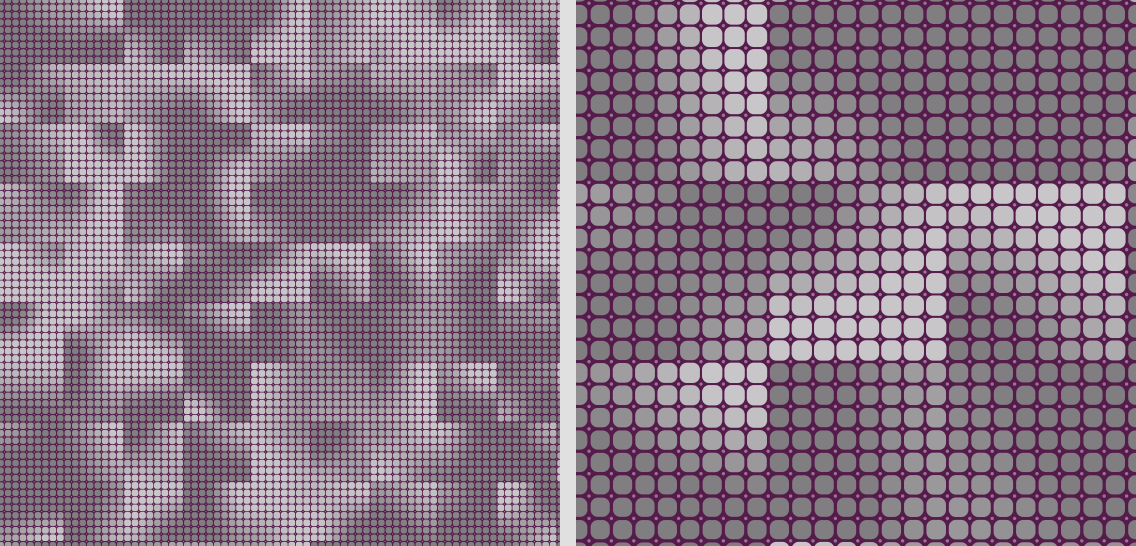
Left: the whole. Right: its middle third, enlarged.
Write a WebGL 2 fragment shader that draws this pattern.

```glsl
#version 300 es
precision highp float;
// A fine mesh of rounded grey studs on plum ground, with a pale speck at each
// crossing. Stud brightness follows a coarse block noise whose corner values
// are only partly shared, so some block borders blend and others break sharply.

uniform vec2 u_resolution;
out vec4 fragColor;

#define GRID vec2(75.0, 73.0)     // studs across and down
#define BLOCKS 9.0                // noise blocks along each side
#define PHASE vec2(0.08, 0.02)    // shift of the mesh, in studs
#define BREAK_CHANCE 0.55         // share of block corners that do not blend
#define STUD_SIZE vec2(0.428, 0.455) // half width of dark and light studs
#define CORNER 0.32               // stud corner radius
#define SPECK 0.075               // radius of the speck at crossings
#define TONE_RANGE vec2(0.32, 0.75) // noise values giving darkest and lightest
#define PLUM vec3(0.33, 0.105, 0.295)
#define SPECK_COLOR vec3(0.60, 0.45, 0.57)
#define DARK_GREY vec3(0.505, 0.495, 0.505)
#define LIGHT_GREY vec3(0.785, 0.775, 0.785)

float hash(vec2 p) {
    p = fract(p * vec2(0.1031, 0.1137));
    p += dot(p, p.yx + 33.33);
    return fract((p.x + p.y) * p.x * 17.31);
}

// Corner value: shared by the neighbours, or private to this block
float cornerValue(vec2 block, vec2 corner) {
    vec2 node = block + corner;
    vec2 privateKey = block * 2.0 + corner + 71.0;
    bool broken = hash(privateKey + 139.0) < BREAK_CHANCE;
    return hash(broken ? privateKey : node + 7.0);
}

float blockNoise(vec2 p) {
    vec2 block = floor(p);
    vec2 f = fract(p);
    f = f * f * (3.0 - 2.0 * f);
    float upper = mix(cornerValue(block, vec2(0, 0)), cornerValue(block, vec2(1, 0)), f.x);
    float lower = mix(cornerValue(block, vec2(0, 1)), cornerValue(block, vec2(1, 1)), f.x);
    return mix(upper, lower, f.y);
}

float roundedSquare(vec2 p, float halfSize, float radius) {
    vec2 d = abs(p) - halfSize + radius;
    return length(max(d, 0.0)) + min(max(d.x, d.y), 0.0) - radius;
}

// Coverage of a shape, softened over one pixel
float cover(float dist, float pixel) {
    return clamp(0.5 - dist / pixel, 0.0, 1.0);
}

void main() {
    // Square cells, counted from the upper left
    float pixel = GRID.x / u_resolution.x;
    vec2 position = vec2(gl_FragCoord.x, u_resolution.y - gl_FragCoord.y) * pixel - PHASE;
    vec2 stud = floor(position + 0.5);
    vec2 local = position - stud;

    // One tone per stud
    float value = blockNoise(stud * BLOCKS / GRID + 0.001);
    float tone = clamp((value - TONE_RANGE.x) / (TONE_RANGE.y - TONE_RANGE.x), 0.0, 1.0);

    // Ground, specks, then studs
    float speckDistance = length(0.5 - abs(local)) - SPECK;
    vec3 color = mix(PLUM, SPECK_COLOR, cover(speckDistance, pixel));
    float studDistance = roundedSquare(local, mix(STUD_SIZE.x, STUD_SIZE.y, tone), CORNER);
    color = mix(color, mix(DARK_GREY, LIGHT_GREY, tone), cover(studDistance, pixel));

    fragColor = vec4(color, 1.0);
}
```
